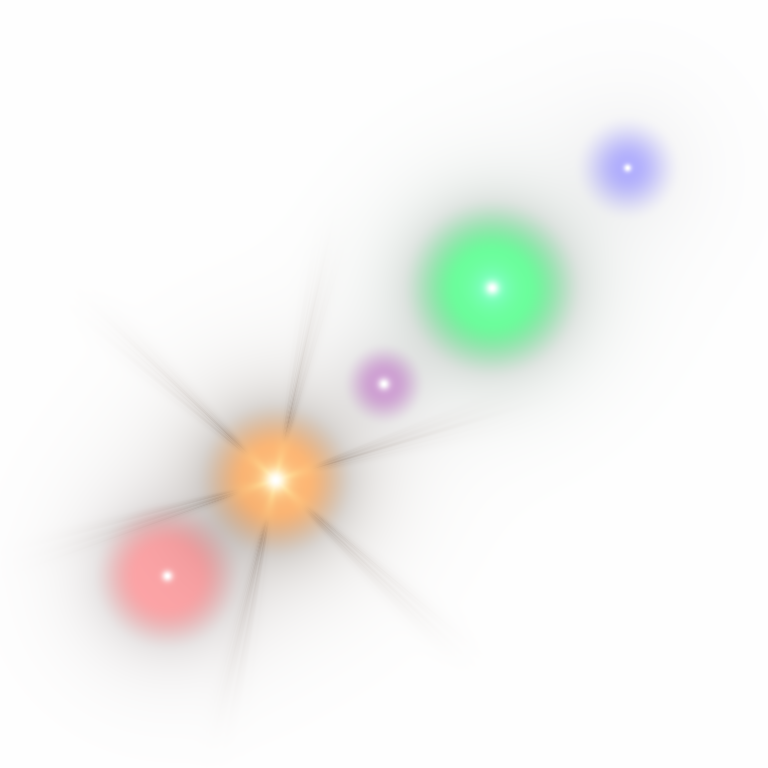
A Shadertoy shader for this background:

```glsl
// Five soft lens-flare orbs on a diagonal over white, one with six streaked rays.

const vec2 AXIS = vec2(-0.141, -0.125);

float hash(float n) {
    return fract(sin(n * 91.73) * 4375.85);
}

float noise(float x) {
    float cell = floor(x), f = fract(x);
    return mix(hash(cell), hash(cell + 1.0), f * f * (3.0 - 2.0 * f));
}

// Tinted disc fading between edge.x and edge.y, with a grey halo (strength, reach)
void addOrb(inout vec3 color, vec2 p, float along, vec3 tint, vec2 edge, vec2 halo) {
    float d = length(p - AXIS * along);
    float disc = 1.0 - smoothstep(edge.x, edge.y, d);
    float shade = halo.x * exp(-d / halo.y) * smoothstep(edge.x, edge.y, d);
    color *= mix(vec3(1.0), tint, disc);
    color *= 1.0 - shade * (1.15 - 0.3 * tint);
}

// Small bright centre
void addSpark(inout vec3 color, vec2 p, float along, vec3 light, float radius) {
    float d = length(p - AXIS * along) / radius;
    color = mix(color, light, exp(-d * d));
}

// Distance in angle to the nearest of six rays
float rayAngle(float angle) {
    const float STEP = 1.0471976;
    return abs(mod(angle - 0.302 + 0.5 * STEP, STEP) - 0.5 * STEP);
}

void mainImage(out vec4 fragColor, in vec2 fragCoord) {
    vec2 p = (fragCoord - 0.5 * iResolution.xy) / iResolution.y;
    vec3 color = vec3(0.998);

    // Orbs and their halos
    addOrb(color, p, 2.0, vec3(1.0, 0.65, 0.66), vec2(0.038, 0.1), vec2(0.8, 0.045));
    addOrb(color, p, 1.0, vec3(1.0, 0.72, 0.46), vec2(0.04, 0.105), vec2(1.2, 0.05));
    addOrb(color, p, 0.0, vec3(0.85, 0.66, 0.87), vec2(0.014, 0.056), vec2(0.2, 0.035));
    addOrb(color, p, -1.0, vec3(0.42, 1.0, 0.61), vec2(0.045, 0.12), vec2(1.5, 0.045));
    addOrb(color, p, -2.25, vec3(0.70, 0.69, 1.0), vec2(0.008, 0.072), vec2(0.1, 0.06));

    // Grey rays broken into fine streaks
    vec2 q = p - AXIS;
    float d = length(q);
    float angle = atan(q.y, q.x);
    float wedge = exp(-pow(rayAngle(angle) / 0.075, 2.0));
    float streak = 0.4 + 0.4 * noise(angle * 45.0) + 0.3 * noise(angle * 130.0);
    float fade = exp(-d / 0.12) * smoothstep(0.045, 0.085, d) * (1.0 - smoothstep(0.22, 0.41, d));
    color *= 1.0 - 0.34 * wedge * streak * fade * vec3(0.85, 1.0, 1.1);

    // Golden star inside the rayed orb
    float star = exp(-pow(rayAngle(angle) / 0.2, 2.0)) * exp(-pow(d / 0.04, 2.0));
    color = mix(color, vec3(1.0, 0.88, 0.58), 0.6 * star);
    addSpark(color, p, 1.0, vec3(1.0, 0.93, 0.65), 0.02);
    addSpark(color, p, 1.0, vec3(1.0), 0.012);

    // White centres of the other orbs
    addSpark(color, p, -1.0, vec3(0.5, 1.0, 0.77), 0.025);
    addSpark(color, p, -1.0, vec3(1.0), 0.009);
    addSpark(color, p, 2.0, vec3(1.0), 0.007);
    addSpark(color, p, 0.0, vec3(1.0), 0.0075);
    addSpark(color, p, -2.25, vec3(1.0), 0.005);

    fragColor = vec4(color, 1.0);
}
```
